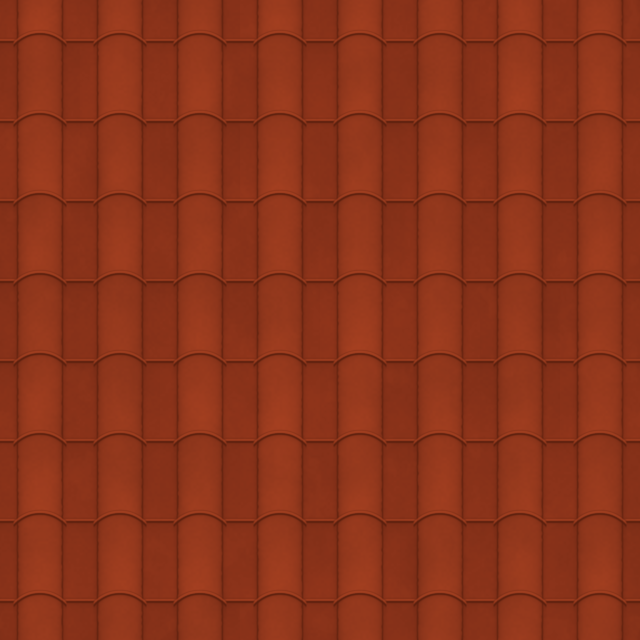
A three.js fragment shader for this texture:

```glsl
// Clay roof: 8 x 8 interlocking tiles, each a flat pan beside a rounded roll.
// Rolls end in an arched lip; soft lines, cast shadows and gradients give relief,
// and wrapping value noise adds a weathered clay surface.
varying vec2 vUv;

const float TILES = 8.0;
const float EDGE_Y = 0.485;      // height of the flat edge within a cell
const float ROLL_HALF = 0.281;   // half width of the roll
const float ARCH_HALF = 0.325;   // half width of the arched lip
const float ARCH_RISE = 0.14;
const float ARCH_DROP = 0.04;    // how far the lip tips hang below the flat edge

const vec3 PAN_CLAY = vec3(0.532, 0.194, 0.098);
const vec3 ROLL_SIDE = vec3(0.545, 0.205, 0.105);
const vec3 ROLL_CROWN = vec3(0.625, 0.240, 0.122);
const vec3 RIM_LIGHT = vec3(0.640, 0.250, 0.125);
const vec3 GROOVE = vec3(0.350, 0.120, 0.050);

float hash(vec2 p) {
  return fract(sin(dot(p, vec2(127.1, 311.7))) * 43758.5453);
}

// Value noise that repeats after "period" lattice cells.
float wrapNoise(vec2 uv, vec2 period) {
  vec2 p = uv * period;
  vec2 i = floor(p);
  vec2 f = fract(p);
  f = f * f * (3.0 - 2.0 * f);
  float a = hash(mod(i, period));
  float b = hash(mod(i + vec2(1.0, 0.0), period));
  float c = hash(mod(i + vec2(0.0, 1.0), period));
  float d = hash(mod(i + vec2(1.0, 1.0), period));
  return mix(mix(a, b, f.x), mix(c, d, f.x), f.y);
}

float wrapFbm(vec2 uv, vec2 period) {
  float sum = 0.0;
  float gain = 0.5;
  for (int i = 0; i < 4; i++) {
    sum += gain * wrapNoise(uv, period);
    period *= 2.0;
    gain *= 0.5;
  }
  return sum / 0.9375;
}

float softLine(float d, float width) {
  return exp(-d * d / (width * width));
}

// Shadow that fades below an edge, where d is negative.
float castShadow(float d, float reach) {
  return smoothstep(0.008, -0.008, d) * exp(min(d, 0.0) / reach);
}

// Lit rim above an edge, dark groove beneath it.
vec3 drawLip(vec3 color, float d, float mask) {
  color = mix(color, GROOVE, 0.22 * mask * softLine(d - 0.036, 0.010));
  color = mix(color, RIM_LIGHT, 0.70 * mask * softLine(d - 0.016, 0.013));
  return mix(color, GROOVE, 0.85 * mask * softLine(d + 0.010, 0.014));
}

void main() {
  vec2 p = vUv * TILES;
  float x = fract(p.x) - 0.5;
  float side = abs(x);
  float y = fract(p.y - EDGE_Y + 0.5) - 0.5;

  // Arched edge and the distance to it, rounded off at the tips
  float t = min(side / ARCH_HALF, 1.0);
  float arch = ARCH_RISE * (1.0 - pow(t, 2.2)) - ARCH_DROP;
  float slope = 2.2 * ARCH_RISE / ARCH_HALF * pow(t, 1.2);
  float archDist = (y - arch) / sqrt(1.0 + slope * slope);
  float archMask = 1.0 - smoothstep(ARCH_HALF - 0.005, ARCH_HALF + 0.015, side);
  float flatMask = smoothstep(0.295, 0.325, side);

  // Tile identity and height above its lower edge
  float edge = max(arch, 0.0);
  float rise = p.y - EDGE_Y - edge;
  float up = fract(rise);
  vec2 tile = mod(vec2(floor(p.x), floor(rise)), TILES);

  // Clay shading: rolls glow along the crown and towards the lower lip
  float crown = 1.0 - pow(min(side / ROLL_HALF, 1.0), 2.2);
  float glow = crown * mix(0.95, 0.42, smoothstep(0.0, 0.9, up));
  vec3 roll = mix(ROLL_SIDE, ROLL_CROWN, glow);
  vec3 pan = PAN_CLAY * mix(1.03, 0.98, up);
  float rollMask = 1.0 - smoothstep(ROLL_HALF - 0.008, ROLL_HALF + 0.008, side);
  vec3 color = mix(pan, roll, rollMask);

  // Tile tint, mottled wear and fine grain
  float wear = wrapFbm(vUv, vec2(20.0, 16.0)) - 0.5;
  float grain = wrapNoise(vUv, vec2(230.0)) - 0.5;
  float tint = hash(tile + 3.7) - 0.5;
  color *= 1.0 + 0.035 * tint + 0.09 * wear + 0.025 * grain;
  float scuff = smoothstep(0.60, 0.76, wrapFbm(vUv + 0.37, vec2(36.0, 28.0)));
  color = mix(color, RIM_LIGHT, 0.12 * scuff);

  // Slightly rough grooves along the roll sides
  float rough = wrapNoise(vUv, vec2(96.0, 192.0)) - 0.5;
  float seam = side - ROLL_HALF + 0.008 * rough;
  color = mix(color, GROOVE, (0.58 + 0.25 * rough) * softLine(seam, 0.013));
  color = mix(color, GROOVE, 0.17 * softLine(seam, 0.045));

  // Shadows below the row edge, then the lips themselves
  float shadow = mix(castShadow(y, 0.045), castShadow(archDist, 0.040), archMask);
  color = mix(color, GROOVE, 0.32 * shadow);
  color = drawLip(color, y, flatMask);
  color = drawLip(color, archDist, archMask);

  gl_FragColor = vec4(color, 1.0);
}
```
